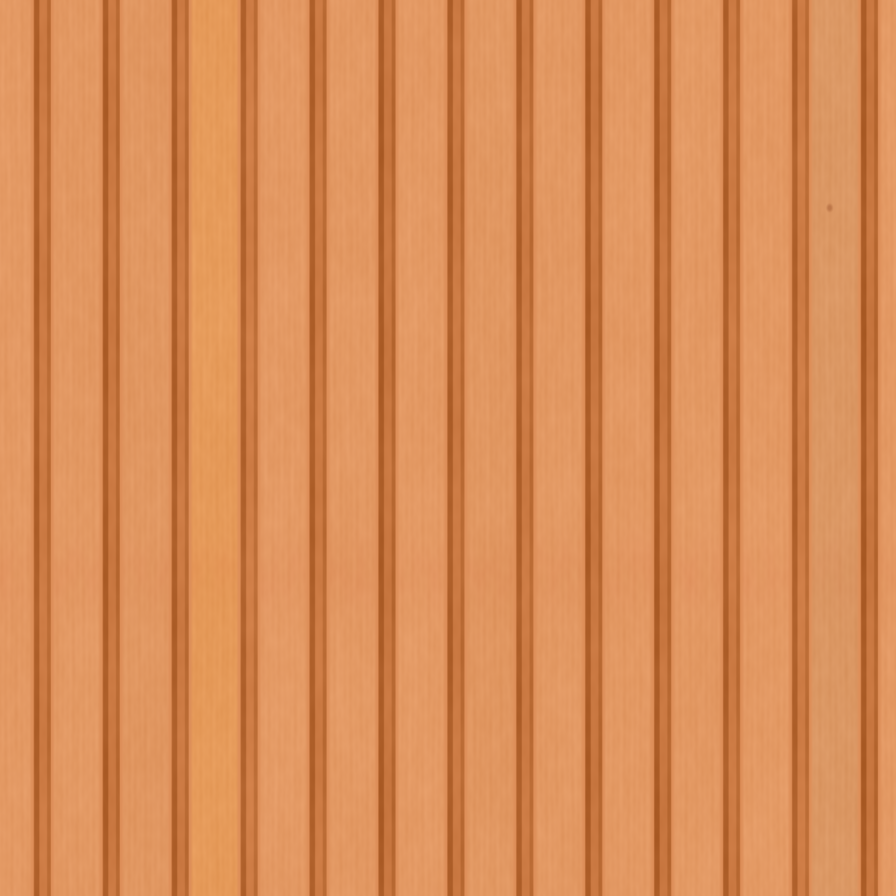
Reproduce this texture procedurally as a WebGL 2 fragment shader.

```glsl
#version 300 es
precision highp float;

uniform vec2 u_resolution;
out vec4 outColor;

const float TAU = 6.2831853;
const float PLANKS = 13.0;
const float FIRST_GROOVE = 0.613;

const vec3 WOOD = vec3(0.89, 0.60, 0.39);
const vec3 SHOULDER = vec3(0.87, 0.56, 0.35);
const vec3 BEAD = vec3(0.80, 0.48, 0.265);
const vec3 DARK_LINE = vec3(0.68, 0.37, 0.16);
const vec3 SOFT_LINE = vec3(0.725, 0.415, 0.20);
const vec3 KNOT = vec3(0.70, 0.42, 0.25);

float hash(vec2 p) {
    vec3 q = fract(vec3(p.xyx) * 0.1031);
    q += dot(q, q.yzx + 33.33);
    return fract((q.x + q.y) * q.z);
}

// Distance to the nearest scattered point, wrapping after the given cells
float cellular(vec2 uv, vec2 cells, float seed) {
    vec2 p = uv * cells;
    vec2 cell = floor(p);
    float nearest = 2.0;
    for (int j = -1; j <= 1; j++) {
        for (int i = -1; i <= 1; i++) {
            vec2 corner = cell + vec2(i, j);
            vec2 id = mod(corner, cells) + seed;
            vec2 point = corner + vec2(hash(id), hash(id + 57.0));
            nearest = min(nearest, distance(p, point));
        }
    }
    return nearest;
}

// Soft-edged stripe around a centre
float stripe(float x, float centre, float halfWidth, float blur) {
    return 1.0 - smoothstep(halfWidth - blur, halfWidth + blur, abs(x - centre));
}

// Shortest signed offset on the repeating canvas
vec2 wrapOffset(vec2 a, vec2 b) {
    return fract(a - b + 0.5) - 0.5;
}

// Fine vertical fibres from layered sines with whole frequencies
float fibres(vec2 uv, float phase) {
    float sway = 0.7 * sin(TAU * (uv.y * 3.0) + phase);
    float sum = sin(TAU * uv.x * 169.0 + sway + phase);
    sum += 0.7 * sin(TAU * uv.x * 104.0 - sway * 1.6 + phase * 2.0);
    sum += 0.6 * sin(TAU * (uv.x * 65.0 + uv.y * 2.0) + sway);
    return sum / 2.3;
}

// Flat board with fibres, mottling and a faint weathered band
vec3 boardColor(vec2 uv, float id) {
    float tone = hash(vec2(id, 4.0)) - 0.5;
    float golden = stripe(id, 2.0, 0.5, 0.1);
    float tan_ = stripe(id, 11.0, 0.5, 0.1);
    float mottle = cellular(uv, vec2(52.0, 18.0), 3.0) - 0.5;
    float flecks = cellular(uv, vec2(156.0, 60.0), 11.0) - 0.5;
    float cloud = cellular(uv, vec2(9.0, 5.0), 23.0) - 0.5;
    float bandY = wrapOffset(uv, vec2(0.0, 0.36)).y;
    float band = exp(-pow(bandY / 0.035, 2.0));

    vec3 color = WOOD + tone * vec3(0.014, 0.012, 0.014);
    color += golden * vec3(0.012, 0.008, -0.035);
    color += tan_ * vec3(-0.028, -0.003, 0.004);
    color += fibres(uv, id * 2.4) * vec3(0.009, 0.012, 0.014);
    color += mottle * vec3(0.012, 0.016, 0.022);
    color += flecks * vec3(0.014, 0.018, 0.018);
    color += cloud * vec3(0.010, 0.016, 0.018);
    color -= band * (0.5 + mottle) * vec3(0.012, 0.036, 0.030);
    return color;
}

// Two dark cuts with a raised bead between them
vec3 addGroove(vec3 color, float x, float blur, float wear) {
    color = mix(color, SHOULDER, stripe(x, 0.0, 0.168, blur + 0.012));
    color = mix(color, BEAD + wear, stripe(x, 0.0, 0.125, blur));
    color = mix(color, DARK_LINE + wear, stripe(x, -0.080, 0.038, blur));
    return mix(color, SOFT_LINE + wear, stripe(x, 0.096, 0.026, blur));
}

void main() {
    vec2 uv = gl_FragCoord.xy / u_resolution;
    float across = uv.x * PLANKS - FIRST_GROOVE;
    float id = mod(floor(across), PLANKS);
    float grooveX = fract(across + 0.5) - 0.5;
    float grooveId = mod(floor(across + 0.5), PLANKS);
    float blur = max(0.014, 0.7 * PLANKS / u_resolution.x);

    vec3 color = boardColor(uv, id);

    // Small knot on the tan board
    float knot = length(wrapOffset(uv, vec2(0.926, 0.768)) * vec2(1.0, 0.8));
    color = mix(color, KNOT, 0.7 * (1.0 - smoothstep(0.001, 0.005, knot)));

    // Grooves vary slightly in depth along their length
    float wear = 0.03 * (hash(vec2(grooveId, 9.0)) - 0.5);
    wear += 0.008 * sin(TAU * uv.y * 4.0 + grooveId * 1.7);
    wear += 0.02 * (cellular(uv, vec2(104.0, 40.0), 31.0) - 0.5);
    color = addGroove(color, grooveX, blur, wear);

    outColor = vec4(color, 1.0);
}
```
